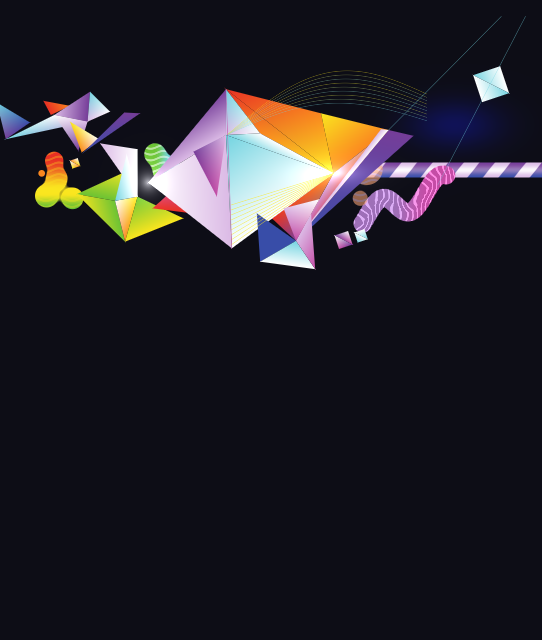
Write a Shadertoy shader that draws this background.

```glsl
// A night sky crossed by prismatic crystals, ribbed blobs, a candy bar and fine arcs.
// Facets are triangles with barycentric colour; the rest is distance functions and loops.
// The design grid is 650 wide and 768 high, with y running down from the top.
const vec3 NIGHT = vec3(.052, .052, .088), WHITE = vec3(1), LILAC = vec3(.86, .73, .9);
const vec3 VIOLET = vec3(.46, .24, .6), PINK = vec3(.77, .3, .65), BLUE = vec3(.22, .3, .66);
const vec3 CYAN = vec3(.45, .83, .88), GREEN = vec3(.42, .76, .2), GOLD = vec3(.98, .9, .12);
const vec3 AMBER = vec3(.98, .53, .12), RED = vec3(.91, .19, .14);

vec2 p;    // position on the grid
float px;  // one pixel in grid units
vec3 col;  // colour painted so far

float ball(float x, float y, float r) { return length(p - vec2(x, y)) - r; }
float blend(float a, float b) {
  float h = max(10. - abs(a - b), 0.);
  return min(a, b) - h * h / 40.;
}
void paint(float dist, vec3 tint, float alpha) {
  col = mix(col, tint, alpha * clamp(.5 - dist / px, 0., 1.));
}
// Triangle with one tint per corner
void tri(mat3x2 v, vec3 s, vec3 t, vec3 u) {
  vec2 a = v[0] - p, b = v[1] - p, c = v[2] - p;
  vec3 w = vec3(determinant(mat2(b, c)), determinant(mat2(c, a)), determinant(mat2(a, b)));
  w *= sign(w.x + w.y + w.z);
  vec3 edge = w / vec3(length(c - b), length(a - c), length(b - a));
  w = max(w, 0.);
  paint(-min(edge.x, min(edge.y, edge.z)), mat3(s, t, u) * w / (w.x + w.y + w.z), 1.);
}
void stroke(vec2 a, vec2 b, vec3 tint, float alpha) {
  vec2 q = p - a, e = b - a;
  paint(length(q - e * clamp(dot(q, e) / dot(e, e), 0., 1.)) - .3, tint, alpha);
}
// Small tilted gem in two tones
void gem(vec2 c, float size, vec3 s, vec3 t) {
  vec2 u = size * vec2(.9, .45), v = vec2(-u.y, u.x);
  tri(mat3x2(c - u, c - v, c + u), s, WHITE, t);
  tri(mat3x2(c - u, c + v, c + u), WHITE, t, s);
}

void mainImage(out vec4 fragColor, in vec2 fragCoord) {
  vec2 uv = fragCoord / iResolution.xy;
  p = vec2(uv.x, 1. - uv.y) * vec2(650, 768);
  px = 768. / iResolution.y;
  // Blue haze on the right
  vec2 haze = (p - vec2(545, 150)) / vec2(55, 28);
  col = NIGHT + vec3(.01, .02, .25) * exp(-dot(haze, haze));

  // Candy bar with slanted stripes
  float y = p.y - 204., stripe = smoothstep(-.2, .2, sin((p.x + y * .8 - 549.) * .168));
  vec3 bar = mix(mix(VIOLET, BLUE, smoothstep(-5., 9., y)), LILAC, stripe);
  bar = mix(bar, WHITE, exp(-y * y / 25.) * (.3 + .6 * stripe));
  paint(abs(y) - 9., bar, smoothstep(395., 445., p.x));

  // Ribbed tail
  float tail = 1e3;
  for (float t = 0.; t < 1.; t += .03)
    tail = min(tail, ball(435. + 101. * t, 262. - 40. * t + 15. * sin(9. * t - 3.56), 11.));
  float rib = smoothstep(.3, .9, sin(p.x * .9 + 3. * sin(p.y * .16) + tail * .5));
  paint(tail, mix(mix(VIOLET, LILAC, .4), PINK, smoothstep(470., 515., p.x)) + .25 * rib, 1.);

  // Rainbow, green and coral blobs
  float blob = blend(blend(ball(65., 193., 11.), ball(68., 214., 13.)),
                     blend(ball(56., 235., 14.), ball(87., 238., 13.)));
  vec3 rainbow = mix(mix(RED, GOLD, smoothstep(190., 228., p.y)), GREEN, smoothstep(232., 250., p.y));
  rib = smoothstep(-.1, .9, sin(p.y * .9 + 2. * sin(p.x * .2)));
  paint(blob, mix(rainbow, GOLD, rib * .3), 1.);
  paint(ball(50., 208., 4.), AMBER, 1.);
  vec3 leaf = mix(GREEN, CYAN, smoothstep(185., 205., p.x));
  paint(blend(ball(186., 185., 13.), ball(200., 204., 17.)), mix(leaf, WHITE, rib * .5), 1.);
  paint(blend(ball(440., 203., 19.), ball(432., 238., 9.)), mix(AMBER, LILAC, .4 + .4 * rib), .6);

  // Cluster at the upper left
  vec2 hub = vec2(105, 146), wing = vec2(7, 167), brow = vec2(65, 138), peak = vec2(108, 110);
  tri(mat3x2(-4, 123, 36, 147, wing), CYAN, BLUE, VIOLET);
  tri(mat3x2(52, 121, 84, 127, 61, 138), RED, AMBER, RED);
  tri(mat3x2(wing, brow, hub), CYAN, WHITE, LILAC);
  tri(mat3x2(brow, peak, hub), LILAC, VIOLET, VIOLET);
  tri(mat3x2(peak, 132, 134, hub), CYAN, WHITE, LILAC);
  tri(mat3x2(brow, hub, 94, 181), WHITE, LILAC, VIOLET);
  tri(mat3x2(84, 146, 119, 167, 98, 183), GOLD, WHITE, AMBER);
  tri(mat3x2(100, 183, 149, 135, 168, 136), BLUE, VIOLET, VIOLET);

  // Green pyramid with a pale fin
  vec2 foot = vec2(150, 290), west = vec2(92, 233), crest = vec2(138, 241), east = vec2(220, 262);
  vec2 ridge = vec2(157, 203), fin = vec2(165, 236);
  tri(mat3x2(west, ridge, crest), GREEN, GOLD, GREEN);
  tri(mat3x2(west, crest, foot), GOLD, GREEN, GREEN);
  tri(mat3x2(crest, fin, foot), WHITE, GOLD, AMBER);
  tri(mat3x2(fin, east, foot), GREEN, GOLD, GOLD);
  tri(mat3x2(120, 172, 165, 179, fin), LILAC, WHITE, WHITE);
  tri(mat3x2(152, 185, fin, crest), WHITE, WHITE, CYAN);

  // Great crystal: fiery right, pale left, white heart
  vec2 top = vec2(271, 107), heart = vec2(271, 162), base = vec2(278, 298), left = vec2(178, 219);
  vec2 right = vec2(400, 208), tip = vec2(496, 163), keel = vec2(355, 289), rim = vec2(466, 156);
  vec2 ledge = vec2(312, 160), brink = vec2(385, 136);
  tri(mat3x2(top, brink, right), RED, AMBER, GOLD);
  tri(mat3x2(brink, rim, right), GOLD, AMBER, AMBER);
  tri(mat3x2(top, right, ledge), RED, GOLD, AMBER);
  tri(mat3x2(right, rim, keel), LILAC, AMBER, PINK);
  tri(mat3x2(rim, tip, keel), VIOLET, VIOLET, BLUE);
  tri(mat3x2(rim, 457, 155, keel), WHITE, LILAC, LILAC);
  tri(mat3x2(right, 326, 262, keel), AMBER, RED, VIOLET);
  tri(mat3x2(183, 250, 214, 222, 246, 258), RED, PINK, RED);
  tri(mat3x2(top, left, heart), VIOLET, LILAC, LILAC);
  tri(mat3x2(heart, left, base), LILAC, WHITE, LILAC);
  tri(mat3x2(232, 182, heart, 260, 236), VIOLET, LILAC, PINK);
  tri(mat3x2(top, heart, ledge), CYAN, LILAC, WHITE);
  tri(mat3x2(heart, ledge, right), CYAN, WHITE, WHITE);
  tri(mat3x2(heart, right, base), CYAN, WHITE, WHITE);

  // Blue pyramid, gems and cube
  vec2 sill = vec2(312, 314), spike = vec2(378, 323);
  tri(mat3x2(308, 256, sill, keel), BLUE, BLUE, BLUE);
  tri(mat3x2(sill, keel, spike), WHITE, CYAN, WHITE);
  tri(mat3x2(keel, 373, 256, spike), LILAC, LILAC, PINK);
  tri(mat3x2(340, 250, 383, 239, keel), LILAC, WHITE, PINK);
  gem(vec2(412, 288), 12., VIOLET, PINK);
  gem(vec2(433, 283), 9., WHITE, CYAN);
  gem(vec2(90, 196), 7., AMBER, GOLD);
  gem(vec2(589, 101), 24., CYAN, WHITE);

  // Fans, arcs and long lines
  for (float k = 0.; k < 9.; k++) {
    float u = (p.x - 272.) / 240.;
    float arc = mix(162., 113. + 4. * k, u) - (50. - 2.6 * k) * sin(3.14 * u);
    stroke(vec2(277, 246. + 6. * k), right, GOLD, .7);
    if (abs(u - .5) < .5) paint(abs(arc - p.y) - .2, mix(GOLD, CYAN, fract(k * .37)), .5);
  }
  stroke(vec2(601, 20), rim, CYAN, .5);
  stroke(vec2(630, 20), vec2(525, 222), CYAN, .5);
  stroke(top, base, PINK, .8);

  // Glows at both ends of the crystal
  col += .75 * exp(-length(p - left) / 9.) + .5 * exp(-length((p - right) / vec2(3, 1)) / 7.);
  fragColor = vec4(min(col, 1.), 1);
}
```
